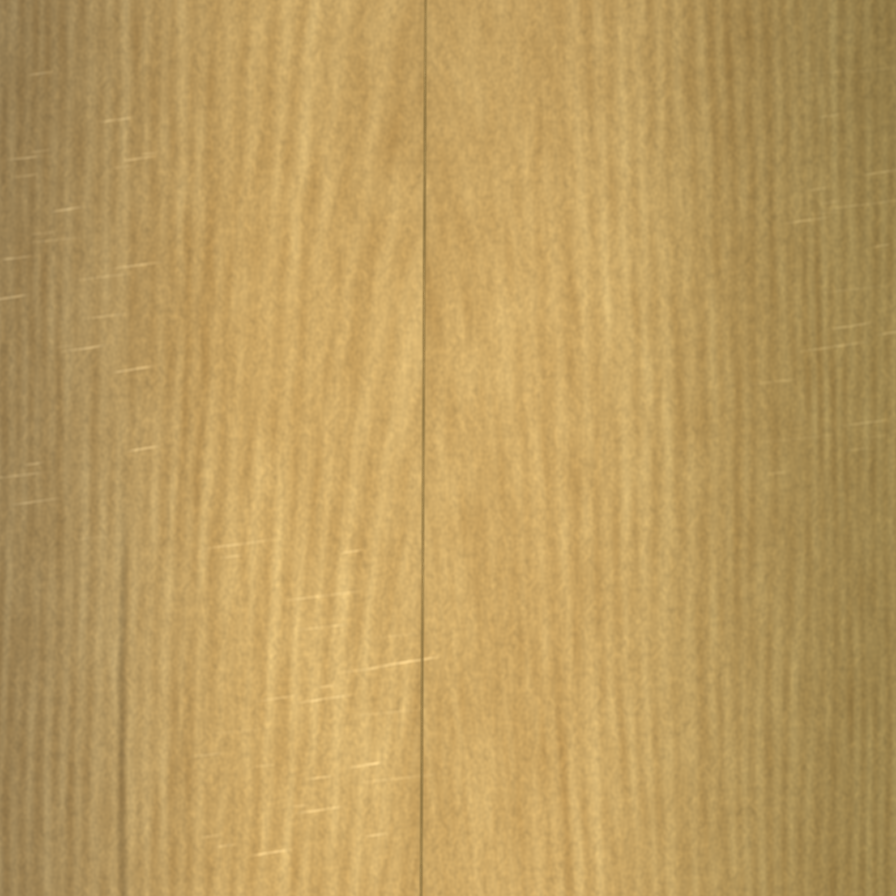
Reproduce this texture procedurally as a three.js fragment shader.

```glsl
// Two pale wooden boards with converging grain, a thin seam and faint saw marks.
varying vec2 vUv;

vec2 hash2(vec2 p) {
  p = vec2(dot(p, vec2(127.1, 311.7)), dot(p, vec2(269.5, 183.3)));
  return fract(sin(p) * 43758.545);
}

// Gradient noise, roughly -0.7 to 0.7
float slope(vec2 cell, vec2 corner, vec2 f) {
  return dot(hash2(cell + corner) * 2.0 - 1.0, f - corner);
}

float gradientNoise(vec2 p) {
  vec2 i = floor(p), f = fract(p);
  vec2 u = f * f * f * (f * (f * 6.0 - 15.0) + 10.0);
  float low = mix(slope(i, vec2(0.0), f), slope(i, vec2(1.0, 0.0), f), u.x);
  float high = mix(slope(i, vec2(0.0, 1.0), f), slope(i, vec2(1.0), f), u.x);
  return mix(low, high, u.y);
}

// Short pale strokes, rising to the right, in three clusters
float sawMarks(vec2 p) {
  float sum = 0.0;
  for (int i = 0; i < 72; i++) {
    float n = float(i);
    float cluster = mod(n, 3.0);
    vec2 place = hash2(vec2(n, 4.7));
    vec2 look = hash2(vec2(n, 19.3));
    vec2 center = vec2(0.0, 0.40) + place * vec2(0.17, 0.54);
    if (cluster > 0.5) center = vec2(0.22, 0.04) + place * vec2(0.24, 0.36);
    if (cluster > 1.5) center = vec2(0.86, 0.42) + place * vec2(0.14, 0.54);
    vec2 d = p - center;
    d.y -= d.x * mix(0.09, 0.16, look.y);
    float halfLength = mix(0.012, 0.06, look.x * look.x);
    float along = 1.0 - smoothstep(halfLength * 0.3, halfLength, abs(d.x));
    float across = 1.0 - smoothstep(0.0, 0.0036, abs(d.y));
    float strength = mix(0.2, 0.9, look.y) * (cluster > 1.5 ? 0.6 : 1.0);
    sum += along * across * strength;
  }
  return min(sum, 1.0) * (0.8 + 0.9 * gradientNoise(p * 70.0));
}

void main() {
  vec2 p = vUv;
  float seamX = 0.470 + 0.005 * p.y;
  float offset = p.x - seamX;
  float side = smoothstep(-0.001, 0.001, offset);
  float dist = abs(offset);

  // Grain lines lean towards the seam as they rise
  float grain = dist + 0.14 * (p.y - 0.5) * exp(-dist * 7.0);
  grain += 0.008 * gradientNoise(vec2(p.x * 5.0 + side * 9.0, p.y * 2.5));
  vec2 streak = vec2(grain + side * 3.7, p.y);

  // Rings tighten away from the seam and fade in the plain heart
  float phase = grain * (24.0 + 40.0 * grain) + 0.8 * gradientNoise(streak * vec2(14.0, 1.5));
  float ring = 0.5 + 0.5 * sin(6.2832 * phase);
  float heart = mix(smoothstep(-0.04, 0.07, dist), smoothstep(0.05, 0.16, dist), side);
  float ringStrength = heart * (0.42 + 0.45 * gradientNoise(streak * vec2(17.0, 4.0)));
  float tone = 0.36 + ringStrength * (ring - 0.5);

  // Broad stains, long fibres and short flecks
  tone += 0.50 * gradientNoise(vec2(streak.x * 10.0, p.y * 2.2));
  tone += 0.35 * (1.0 - heart) * gradientNoise(p * vec2(13.0, 6.0) + 5.0);
  tone += 0.45 * gradientNoise(streak * vec2(48.0, 4.0));
  tone += 0.45 * gradientNoise(streak * vec2(105.0, 16.0));

  vec3 paleWood = vec3(0.860, 0.718, 0.452);
  vec3 tanWood = vec3(0.745, 0.590, 0.338);
  vec3 color = mix(paleWood, tanWood, clamp(tone, -0.3, 1.4));

  // Fine mottling
  float mottle = gradientNoise(p * vec2(125.0, 80.0)) + 0.9 * gradientNoise(p * vec2(210.0, 180.0) + 31.0);
  color *= 1.0 + 0.088 * mottle;

  // Light falls off to a grey left edge and an olive right edge
  color *= mix(vec3(1.0), vec3(0.75, 0.765, 0.82), smoothstep(0.32, -0.03, p.x));
  color *= mix(vec3(1.0), vec3(0.74, 0.76, 0.73), smoothstep(0.58, 1.03, p.x));
  color *= 1.0 - 0.06 * smoothstep(0.6, 1.0, p.y);

  // One long dark fibre low on the left board
  float fibre = abs(p.x - 0.138 - 0.006 * gradientNoise(vec2(p.y * 6.0, 2.5)));
  color *= 1.0 - 0.12 * smoothstep(0.008, 0.0, fibre) * smoothstep(0.55, 0.3, p.y);

  color += vec3(0.14, 0.135, 0.12) * sawMarks(p);

  // Thin seam with a soft shadow, uneven along its length
  float seam = 1.0 - smoothstep(0.0, 0.0032, dist);
  float seamDepth = 0.62 + 0.35 * gradientNoise(vec2(2.3, p.y * 14.0));
  color = mix(color, vec3(0.52, 0.43, 0.24), seamDepth * seam);
  color *= 1.0 - 0.03 * exp(-dist * 130.0);

  gl_FragColor = vec4(color, 1.0);
}
```
